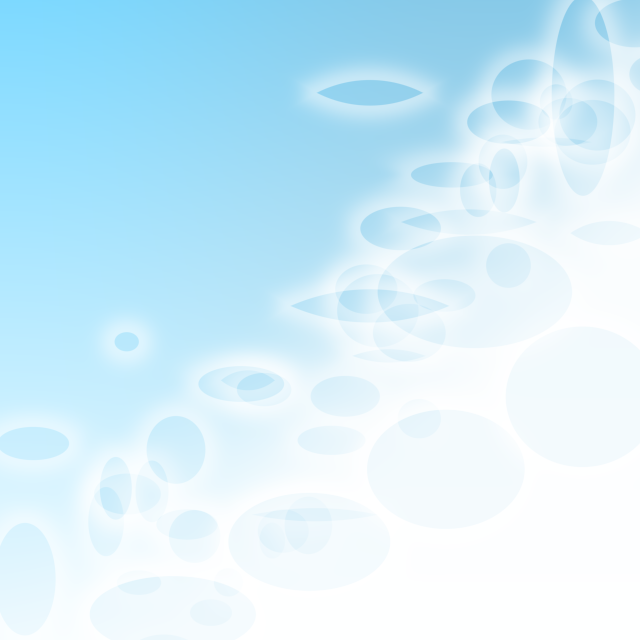
Write a Shadertoy shader that draws this background.

```glsl
// Pale blue sky with glowing translucent bubbles drifting along a misty diagonal.

const vec3 SKY_LEFT  = vec3(0.49, 0.85, 1.00);
const vec3 SKY_RIGHT = vec3(0.53, 0.79, 0.91);
const vec3 HORIZON   = vec3(0.96, 0.99, 1.00);
const vec3 TINT      = vec3(0.45, 0.77, 0.92);
const vec3 WHITE     = vec3(1.0);

const int BUBBLES = 38;
const int RINGS = 4;
const float GLOW_WIDTH = 0.026;

// Sine-free hash: one seed to two values in 0..1
vec2 hash2(float seed) {
    vec3 p = fract(vec3(seed) * vec3(0.1031, 0.1030, 0.0973));
    p += dot(p, p.yzx + 33.33);
    return fract((p.xx + p.yz) * p.zy);
}

// Approximate signed distance to an ellipse
float ellipse(vec2 p, vec2 center, vec2 radius) {
    vec2 q = (p - center) / radius;
    float k = length(q);
    return k * (k - 1.0) / max(length(q / radius), 0.0001);
}

// Intersection of two discs, pointed at the left and right ends
float lens(vec2 p, vec2 center, vec2 halfSize) {
    vec2 q = abs(p - center);
    float arc = dot(halfSize, halfSize) / (2.0 * halfSize.y);
    float side = length(q + vec2(0.0, arc - halfSize.y)) - arc;
    return max(side, q.x - halfSize.x);
}

// Tinted interior, with a soft white halo outside only
vec3 bubble(vec3 color, float dist, float strength, float pixel) {
    float outside = smoothstep(-pixel, pixel, dist);
    float falloff = max(dist, 0.0) / GLOW_WIDTH;
    color = mix(color, TINT, 0.065 * (1.0 - outside));
    return mix(color, WHITE, strength * outside * exp(-falloff * falloff));
}

vec3 skyWithMist(vec2 p) {
    vec3 zenith = mix(SKY_LEFT, SKY_RIGHT, smoothstep(0.0, 0.75, p.x));
    vec3 sky = mix(HORIZON, zenith, p.y);
    return mix(sky, WHITE, 0.93 * smoothstep(-0.15, 0.40, p.x - p.y));
}

// Small bubbles strewn below the diagonal edge of the mist
vec3 scatterBubbles(vec3 color, vec2 p, float pixel) {
    for (int i = 0; i < BUBBLES; i++) {
        float seed = float(i) + 3.0;
        vec2 place = hash2(seed);
        vec2 size = hash2(seed + 71.0);
        float x = (float(i) + place.x) / float(BUBBLES) * 0.88 + 0.14;
        vec2 center = vec2(x, x + 0.04 - 0.36 * place.y);
        vec2 radius = mix(vec2(0.020, 0.016), vec2(0.065, 0.058), size);
        float dist = i % 5 == 0 ? lens(p, center, radius * vec2(1.7, 0.45))
                                : ellipse(p, center, radius);
        color = bubble(color, dist, 0.42, pixel);
    }
    return color;
}

// Broad faint rings rising through the white area
vec3 largeRings(vec3 color, vec2 p, float pixel) {
    for (int i = 0; i < RINGS; i++) {
        float t = float(i) / float(RINGS - 1);
        vec2 center = mix(vec2(0.27, 0.04), vec2(0.91, 0.38), t);
        vec2 radius = mix(vec2(0.13, 0.06), vec2(0.12, 0.11), t);
        color = bubble(color, ellipse(p, center, radius), 0.7, pixel);
    }
    return color;
}

// Solitary shapes that anchor the composition
vec3 landmarks(vec3 color, vec2 p, float pixel) {
    float glow = 0.48;
    // Upper edge
    color = bubble(color, lens(p, vec2(0.578, 0.855), vec2(0.083, 0.020)), glow, pixel);
    color = bubble(color, ellipse(p, vec2(0.911, 0.850), vec2(0.049, 0.156)), glow, pixel);
    color = bubble(color, ellipse(p, vec2(0.795, 0.809), vec2(0.065, 0.034)), glow, pixel);
    color = bubble(color, ellipse(p, vec2(0.788, 0.718), vec2(0.024, 0.050)), glow, pixel);
    // Middle
    color = bubble(color, ellipse(p, vec2(0.626, 0.643), vec2(0.063, 0.034)), glow, pixel);
    color = bubble(color, ellipse(p, vec2(0.742, 0.544), vec2(0.152, 0.088)), glow, pixel);
    color = bubble(color, lens(p, vec2(0.578, 0.522), vec2(0.124, 0.026)), glow, pixel);
    color = bubble(color, ellipse(p, vec2(0.198, 0.466), vec2(0.019, 0.015)), glow, pixel);
    color = bubble(color, ellipse(p, vec2(0.377, 0.400), vec2(0.067, 0.028)), glow, pixel);
    // Lower left
    color = bubble(color, ellipse(p, vec2(0.052, 0.307), vec2(0.056, 0.026)), glow, pixel);
    color = bubble(color, ellipse(p, vec2(0.275, 0.297), vec2(0.046, 0.053)), glow, pixel);
    color = bubble(color, ellipse(p, vec2(0.181, 0.237), vec2(0.025, 0.049)), glow, pixel);
    color = bubble(color, ellipse(p, vec2(0.039, 0.095), vec2(0.048, 0.088)), glow, pixel);
    return color;
}

void mainImage(out vec4 fragColor, in vec2 fragCoord) {
    vec2 p = fragCoord / iResolution.xy;
    float pixel = 0.75 / min(iResolution.x, iResolution.y);
    vec3 color = skyWithMist(p);
    color = scatterBubbles(color, p, pixel);
    color = largeRings(color, p, pixel);
    color = landmarks(color, p, pixel);
    fragColor = vec4(color, 1.0);
}
```
